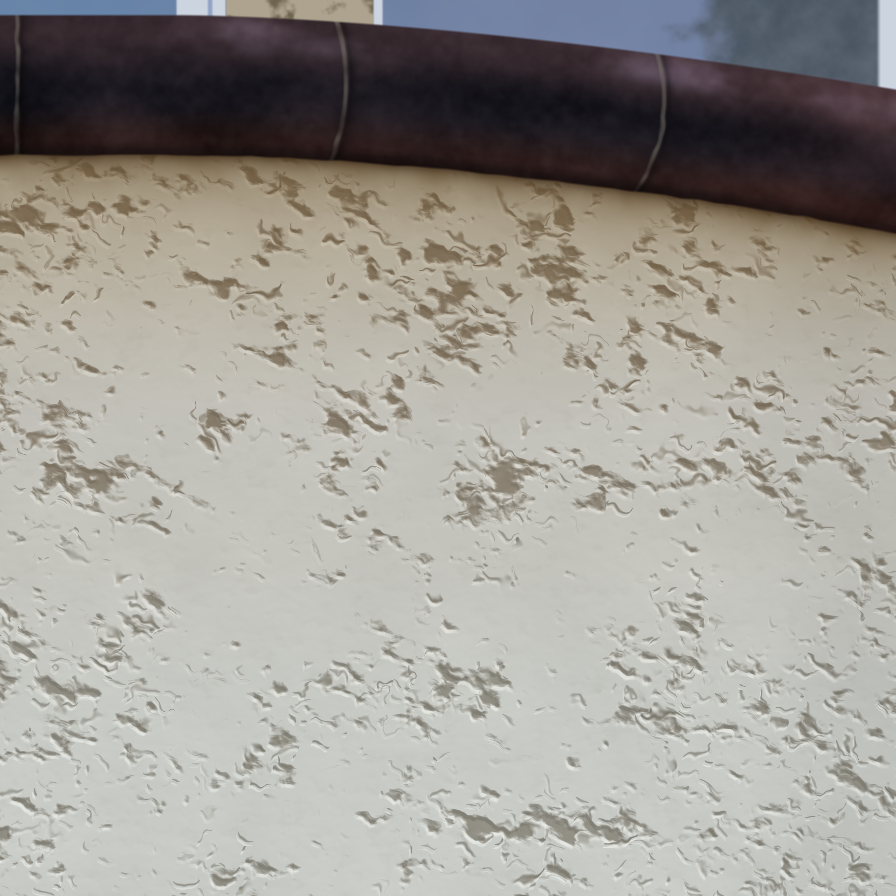
A WebGL 1 fragment shader for this texture:

```glsl
precision highp float;
// Rough stucco wall under a curved, glazed coping with windows above it.
// Ragged slanted crevices and bent scratches form a relief lit from above;
// the coping is a band between two curves, shaded across and cut by seams.

uniform vec2 u_resolution;

vec2 hash2(vec2 p) {
  vec3 q = fract(p.xyx * vec3(0.1031, 0.1030, 0.0973));
  q += dot(q, q.yzx + 33.33);
  return fract((q.xx + q.yz) * q.zy);
}

float noise(vec2 p) {
  vec2 i = floor(p), f = fract(p);
  f = f * f * (3.0 - 2.0 * f);
  float low = mix(hash2(i).x, hash2(i + vec2(1.0, 0.0)).x, f.x);
  float high = mix(hash2(i + vec2(0.0, 1.0)).x, hash2(i + 1.0).x, f.x);
  return mix(low, high, f.y);
}

float fbm(vec2 p) {
  float sum = 0.0, amp = 0.53;
  for (int i = 0; i < 4; i++) {
    sum += amp * noise(p);
    p = mat2(0.8, 0.6, -0.6, 0.8) * p * 2.03 + 17.3;
    amp *= 0.5;
  }
  return sum;
}

float band(float x, float a, float b, float soft) {
  return smoothstep(a - soft, a + soft, x) * (1.0 - smoothstep(b - soft, b + soft, x));
}

// Tapered strokes, one per grid cell, mostly falling to the right.
float scratches(vec2 p, float cells, float density) {
  vec2 g = p * cells, cell = floor(g);
  float mark = 0.0;
  for (int j = -1; j <= 1; j++) {
    for (int i = -1; i <= 1; i++) {
      vec2 id = cell + vec2(float(i), float(j));
      vec2 shape = hash2(id + 57.0), chance = hash2(id + 131.0);
      float angle = mix(-1.1, 0.4, shape.x);
      float reach = 0.15 + 0.5 * shape.y * shape.y;
      vec2 dir = vec2(cos(angle), sin(angle));
      vec2 q = g - id - hash2(id);
      float t = clamp(dot(q, dir), -reach, reach);
      q -= dir * t + vec2(-dir.y, dir.x) * (chance.y - 0.5) * t * t * 1.5;
      float width = 0.14 * (1.0 - 0.6 * abs(t) / reach);
      float ink = smoothstep(0.0, 0.35, density - chance.x) * (0.4 + 0.6 * chance.y);
      mark = max(mark, ink * (1.0 - smoothstep(0.0, width * 1.5, length(q))));
    }
  }
  return mark;
}

// Depth of the plaster: broken crevices, scratches and shallow lumps.
float relief(vec2 p, float cluster) {
  vec2 wobble = vec2(noise(p * 60.0), noise(p * 60.0 + 31.0)) - 0.5;
  wobble += 0.6 * (vec2(noise(p * 130.0 + 9.0), noise(p * 130.0 + 71.0)) - 0.5);
  vec2 warped = p + 0.015 * wobble;
  vec2 slanted = mat2(0.91, 0.41, -0.41, 0.91) * p + 0.006 * wobble;
  slanted = vec2(slanted.x + 0.0, slanted.y * 1.0) * vec2(42.0, 85.0);
  float crevice = smoothstep(0.60, 0.82, fbm(slanted) + 0.55 * (cluster - 0.5));
  float coarse = scratches(warped, 29.0, 0.34 + 1.8 * (cluster - 0.5));
  float fine = scratches(warped + 3.7, 58.0, 0.42 + 1.5 * (cluster - 0.5) + 0.3 * (0.4 - p.y));
  float lumps = 0.20 * fbm(p * vec2(60.0, 85.0) + 5.0);
  return max(max(coarse, fine * 0.7), crevice * 0.9) + lumps;
}

vec3 wallColor(vec2 p, float below) {
  vec3 base = mix(vec3(0.785, 0.795, 0.775), vec3(0.765, 0.76, 0.73), smoothstep(0.1, 0.55, p.y));
  base = mix(base, vec3(0.715, 0.68, 0.605), smoothstep(0.5, 0.8, p.y));
  base *= 1.0 - 0.05 * smoothstep(0.75, 1.0, p.x);
  base += 0.035 * (fbm(p * 14.0) - 0.5);
  float cluster = fbm(p * 13.0 + 4.0);
  float depth = relief(p, cluster);
  float lit = relief(p + vec2(0.0018, 0.004), cluster) - depth;
  float pit = clamp((depth - 0.12) * 1.05, 0.0, 1.0);
  vec3 pitColor = mix(vec3(0.46, 0.44, 0.39), vec3(0.39, 0.31, 0.21), smoothstep(0.2, 0.75, p.y));
  base = mix(base, pitColor, pit * 0.72);
  base += mix(0.13, 0.07, smoothstep(0.2, 0.8, p.y)) * clamp(lit, -0.5, 0.8);
  float shade = exp(-max(below, 0.0) / 0.04) * (0.65 + 0.6 * fbm(p * 25.0));
  base = mix(base, vec3(0.43, 0.34, 0.21), clamp(shade * 0.75, 0.0, 1.0));
  return mix(base, vec3(0.24, 0.17, 0.10), 0.75 * exp(-max(below, 0.0) / 0.008));
}

vec3 windowColor(vec2 p, float soft) {
  vec3 glass = mix(vec3(0.40, 0.51, 0.65), vec3(0.46, 0.52, 0.65), smoothstep(0.1, 0.6, p.x));
  glass += 0.05 * (fbm(p * 9.0) - 0.5);
  float tree = smoothstep(0.76, 0.83, p.x + 0.12 * (fbm(p * 26.0) - 0.5));
  glass = mix(glass, vec3(0.31, 0.35, 0.39) + 0.12 * (fbm(p * 40.0) - 0.5), tree * 0.9);
  vec3 frame = vec3(0.80, 0.83, 0.88);
  vec3 block = vec3(0.68, 0.64, 0.56) - 0.25 * smoothstep(0.5, 0.7, fbm(p * 35.0));
  vec3 color = mix(glass, frame, band(p.x, 0.197, 0.252, soft));
  color = mix(color, vec3(0.57, 0.64, 0.77), band(p.x, 0.232, 0.237, soft));
  color = mix(color, block, band(p.x, 0.252, 0.417, soft));
  color = mix(color, frame, band(p.x, 0.417, 0.427, soft));
  return mix(color, frame, smoothstep(0.979 - soft, 0.982 + soft, p.x));
}

// The parameter t runs from 0 at the upper rim to 1 at the lower rim.
vec3 copingColor(vec2 p, float t) {
  float cloud = fbm(vec2(p.x * 8.0, t * 2.5) + 8.0);
  vec3 color = mix(vec3(0.25, 0.19, 0.21), vec3(0.105, 0.095, 0.12), smoothstep(0.1, 0.5, t));
  color = mix(color, vec3(0.15, 0.095, 0.09), smoothstep(0.6, 0.9, t));
  color += vec3(0.15, 0.11, 0.11) * (cloud - 0.5);
  color += vec3(0.13, 0.13, 0.17) * band(t, 0.04, 0.22, 0.08) * smoothstep(0.3, 0.65, cloud);
  color += vec3(0.05, 0.025, 0.02) * smoothstep(0.7, 1.0, p.x);
  color += 0.05 * (fbm(p * 90.0) - 0.5);
  for (int i = 0; i < 3; i++) {
    float n = float(i);
    float curve = min(n, 1.0) * (0.049 * t - (0.04 + 0.016 * n) * t * t);
    float off = p.x + 0.003 * (noise(p * 70.0) - 0.5) - (0.019 + 0.357 * n + curve);
    color *= 1.0 - 0.35 * exp(-abs(off - 0.006) / 0.006);
    float line = 1.0 - smoothstep(0.0006, 0.0042, abs(off));
    color = mix(color, vec3(0.48, 0.46, 0.42), line * (0.8 - 0.4 * t) * (0.4 + 0.6 * noise(p * 90.0)));
  }
  return color * (1.0 - 0.4 * smoothstep(0.88, 1.0, t));
}

void main() {
  vec2 p = gl_FragCoord.xy / u_resolution;
  float soft = max(0.0018, 0.8 / min(u_resolution.x, u_resolution.y));
  float bend = max(p.x - 0.2, 0.0);
  float upper = 0.983 - 0.1186 * pow(bend, 1.6);
  float lower = 0.827 - 0.127 * pow(bend, 1.7) + 0.002 * (noise(p * 50.0) - 0.5);
  float t = clamp((upper - p.y) / (upper - lower), 0.0, 1.0);
  vec3 color = mix(wallColor(p, lower - p.y), copingColor(p, t), smoothstep(-soft, soft, p.y - lower));
  color = mix(color, windowColor(p, soft), smoothstep(-soft, soft, p.y - upper));
  gl_FragColor = vec4(clamp(color, 0.0, 1.0), 1.0);
}
```
